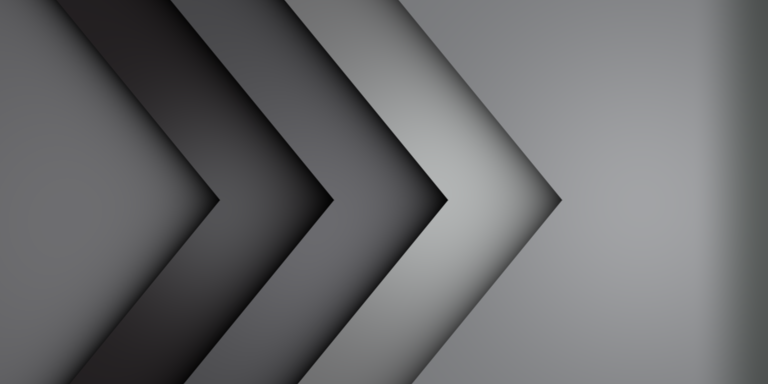
Give the GLSL for this background, as a WebGL 1 fragment shader.

```glsl
precision highp float;
// Overlapping grey metal chevrons pointing right, each with a soft glow and a shaded edge.

uniform vec2 u_resolution;

// Layout, in units of the canvas height
const float FIRST_TIP = 0.573;
const float TIP_SPACING = 0.297;
const float TIP_HEIGHT = 0.479;
const float EDGE_SLOPE = 0.818;
const float SHADOW_WIDTH = 0.043;

// Panel colours: far from the glow, and at its centre
const vec3 SLATE_OUTER = vec3(0.33, 0.33, 0.34);
const vec3 SLATE_GLOW = vec3(0.43, 0.43, 0.44);
const vec3 BLACK_OUTER = vec3(0.135, 0.122, 0.128);
const vec3 BLACK_GLOW = vec3(0.33, 0.33, 0.34);
const vec3 IRON_OUTER = vec3(0.27, 0.27, 0.28);
const vec3 IRON_GLOW = vec3(0.42, 0.42, 0.435);
const vec3 SILVER_OUTER = vec3(0.41, 0.41, 0.415);
const vec3 SILVER_GLOW = vec3(0.70, 0.71, 0.71);
const vec3 STEEL_OUTER = vec3(0.46, 0.465, 0.475);
const vec3 STEEL_GLOW = vec3(0.635, 0.64, 0.65);

// Darkening along the right border
const vec3 BORDER_TINT = vec3(0.60, 0.62, 0.60);
const float BORDER_WIDTH = 0.20;

// Radial blend from the glow colour to the outer colour
vec3 glowShade(vec2 p, vec2 center, float radius, vec3 outer, vec3 glow) {
  vec2 q = (p - center) / radius;
  return mix(outer, glow, exp(-dot(q, q)));
}

// Lays a chevron over the panels to its right, darkened towards both edges
vec3 addChevron(vec3 below, vec3 shade, vec2 p, float index, float shadow) {
  vec2 q = p - vec2(FIRST_TIP + index * TIP_SPACING, TIP_HEIGHT);
  float edgeScale = inversesqrt(1.0 + EDGE_SLOPE * EDGE_SLOPE);
  vec2 inside = (-q.x + vec2(-1.0, 1.0) * EDGE_SLOPE * q.y) * edgeScale;
  vec2 light = 1.0 - shadow * exp(-max(inside, 0.0) / SHADOW_WIDTH);
  float pixel = 1.0 / u_resolution.y;
  float cover = smoothstep(-pixel, pixel, min(inside.x, inside.y));
  return mix(below, shade * light.x * light.y, cover);
}

void main() {
  vec2 p = gl_FragCoord.xy / u_resolution.y;
  float rightEdge = u_resolution.x / u_resolution.y;

  // Steel backdrop with a dim right border
  vec3 color = glowShade(p, vec2(1.67, 0.47), 0.50, STEEL_OUTER, STEEL_GLOW);
  float border = smoothstep(rightEdge - BORDER_WIDTH, rightEdge, p.x);
  color *= mix(vec3(1.0), BORDER_TINT, border);

  // Chevrons, from the lowest to the topmost
  vec3 silver = glowShade(p, vec2(1.15, 0.50), 0.40, SILVER_OUTER, SILVER_GLOW);
  vec3 iron = glowShade(p, vec2(0.86, 0.40), 0.42, IRON_OUTER, IRON_GLOW);
  vec3 black = glowShade(p, vec2(0.58, 0.45), 0.29, BLACK_OUTER, BLACK_GLOW);
  vec3 slate = glowShade(p, vec2(0.20, 0.42), 0.60, SLATE_OUTER, SLATE_GLOW);
  color = addChevron(color, silver, p, 3.0, 0.55);
  color = addChevron(color, iron, p, 2.0, 0.82);
  color = addChevron(color, black, p, 1.0, 0.85);
  color = addChevron(color, slate, p, 0.0, 0.80);

  gl_FragColor = vec4(color, 1.0);
}
```
